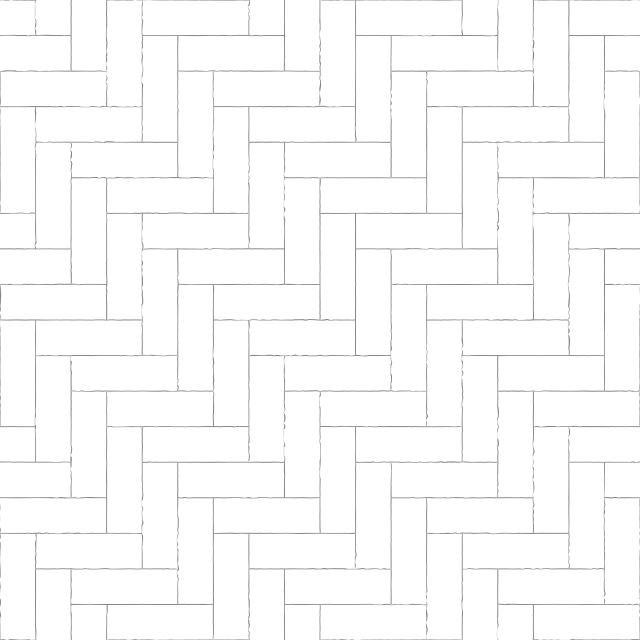
Write a Shadertoy shader that draws this pattern.

```glsl
const float CELLS = 18.0; // six cells per repeat, three repeats each way

float hash(vec2 p) {
    return fract(sin(dot(p, vec2(12.9898, 78.233))) * 43758.5453);
}

// Value noise along a line, wrapping at the canvas edge
float wrapNoise(float along, float perCell, float seed) {
    float period = CELLS * perCell;
    float t = along * perCell;
    float i = floor(t);
    float f = fract(t);
    return mix(hash(vec2(mod(i, period), seed)),
               hash(vec2(mod(i + 1.0, period), seed)), f * f * (3.0 - 2.0 * f));
}

// Position in the diagonal cycle: 0-2 lie flat, 3-5 stand upright
float brickStep(vec2 cell) {
    return mod(cell.x + cell.y + 3.0, 6.0);
}

// Box-filtered hairline with rough, partly worn stretches
float jointInk(float offset, float along, float seed, float roughness, float px) {
    float worn = roughness * smoothstep(0.4, 0.85, wrapNoise(along, 1.0, seed));
    float grain = wrapNoise(along, 10.0, seed + 0.37);
    float speck = wrapNoise(along, 7.0, seed + 0.71);
    offset += (grain - 0.5) * (0.006 + 0.035 * worn);
    float halfWidth = 0.0125 * mix(1.0, 0.5 + speck, worn);
    float coverage = (clamp(offset + 0.5 * px, -halfWidth, halfWidth)
                    - clamp(offset - 0.5 * px, -halfWidth, halfWidth)) / px;
    float strength = mix(0.85, 1.15, wrapNoise(along, 2.0, seed + 0.19));
    float gap = worn * smoothstep(0.55, 0.85, grain);
    return coverage * strength * (1.0 - 0.75 * gap);
}

void mainImage(out vec4 fragColor, in vec2 fragCoord) {
    vec2 p = fragCoord / iResolution.xy * CELLS;
    vec2 px = CELLS / iResolution.xy;
    vec2 cell = floor(p);
    vec2 gridLine = round(p);
    vec2 offset = p - gridLine;
    vec2 seed = mod(gridLine, CELLS);

    // Joints exist only where neighbouring cells belong to different bricks
    float left = brickStep(vec2(gridLine.x - 1.0, cell.y));
    float below = brickStep(vec2(cell.x, gridLine.y - 1.0));
    float uprightJoint = left > 1.5 ? 1.0 : 0.0;
    float flatJoint = below < 2.5 || below > 4.5 ? 1.0 : 0.0;

    float ink = max(uprightJoint * jointInk(offset.x, p.y, seed.x + 3.0, 1.0, px.x),
                    flatJoint * jointInk(offset.y, p.x, seed.y + 41.0, 0.5, px.y));

    fragColor = vec4(mix(vec3(1.0), vec3(0.52), clamp(ink, 0.0, 1.0)), 1.0);
}
```
